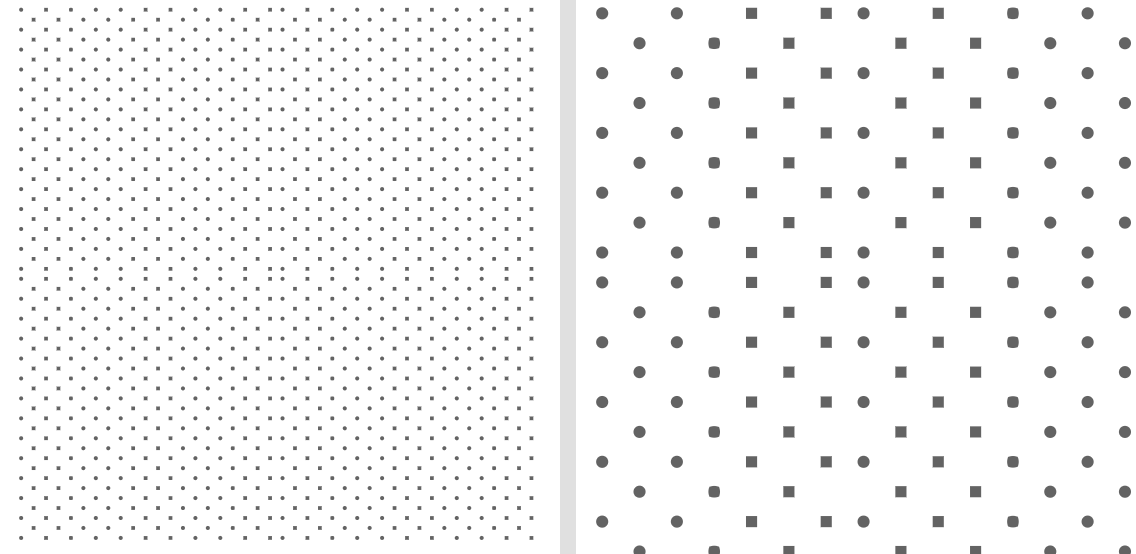
Left: the whole. Right: its middle third, enlarged.
Give the GLSL for this pattern, as a Shadertoy shader.

```glsl
const vec2 GRID_ORIGIN = vec2(0.0382, 0.0290);
const vec2 SPACING = vec2(0.02249, 0.01799);
const vec2 TILE_CELLS = vec2(21.0, 27.0);
const vec2 TILE_COUNT = vec2(2.0, 2.0);
const vec3 PAPER = vec3(1.0);
const vec3 INK = vec3(0.39);
const float DOT_RADIUS = 0.00364;
const float SQUARE_HALF = 0.00335;
const float TAU = 6.2831853;

float circleDistance(vec2 p, float radius) {
    return length(p) - radius;
}

float squareDistance(vec2 p, float halfSide) {
    vec2 d = abs(p) - halfSide;
    return length(max(d, 0.0)) + min(max(d.x, d.y), 0.0);
}

// Dots drift between round and square across the columns of a tile
float squareness(float column) {
    float wave = cos(TAU * (column - 2.2) / 8.3);
    return smoothstep(-0.2, 0.6, wave);
}

float dotDistance(vec2 p, float column) {
    return mix(circleDistance(p, DOT_RADIUS),
               squareDistance(p, SQUARE_HALF),
               squareness(column));
}

// 1 where a cell holds a dot: a checkerboard that restarts in every tile
float occupied(vec2 cell, vec2 local) {
    vec2 inside = step(vec2(0.0), cell) * step(cell, TILE_CELLS * TILE_COUNT - 1.0);
    float even = 1.0 - mod(local.x + local.y, 2.0);
    return even * inside.x * inside.y;
}

float dotCoverage(vec2 p, float pixel) {
    vec2 cell = floor((p - GRID_ORIGIN) / SPACING + 0.5);
    vec2 local = mod(cell, TILE_CELLS);
    vec2 offset = p - GRID_ORIGIN - cell * SPACING;
    float d = dotDistance(offset, local.x);
    return occupied(cell, local) * clamp(0.5 - d / pixel, 0.0, 1.0);
}

void mainImage(out vec4 fragColor, in vec2 fragCoord) {
    // Stretch the design to the canvas at its own proportions
    vec2 extent = vec2(512.0 / 506.0, 1.0);
    vec2 p = fragCoord / iResolution.xy * extent;
    float coverage = dotCoverage(p, 1.0 / iResolution.y);
    fragColor = vec4(mix(PAPER, INK, coverage), 1.0);
}
```
